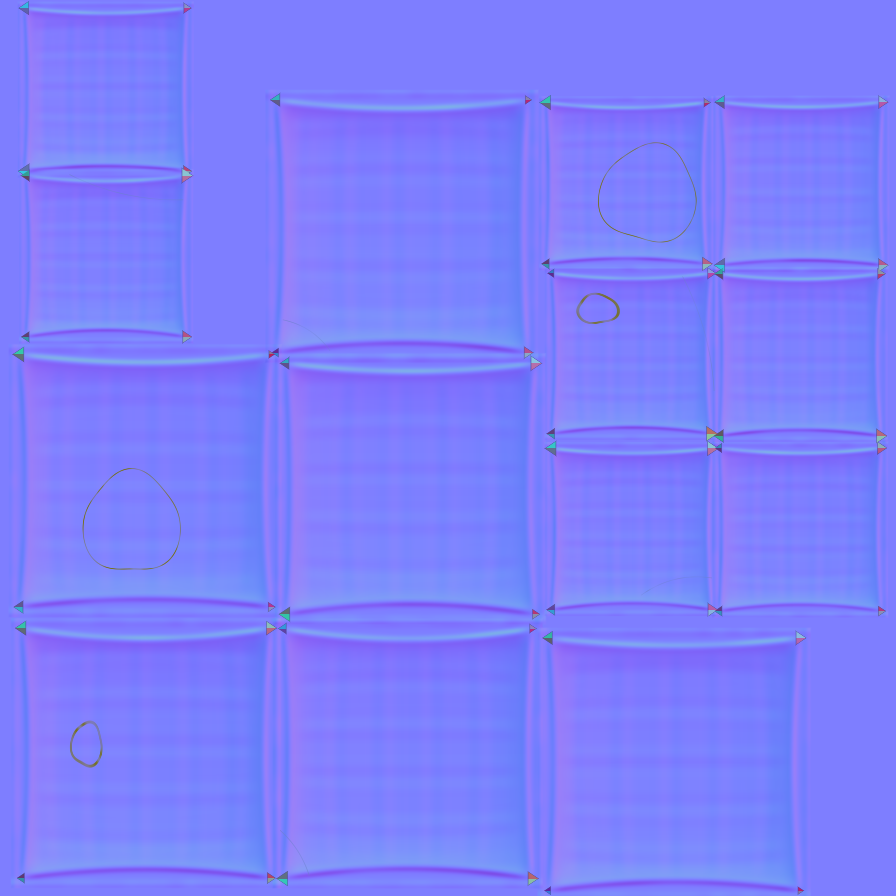
A Shadertoy shader for this texture map:

```glsl
#define SLOPE vec2(0.115, 0.125)
#define LIP vec2(0.085, 0.155)
#define BOW vec2(0.6, 1.0)
#define FALLOFF 1.7
#define FLANGE 1.25
#define RIPPLE 0.013
#define FLAT_NORMAL vec3(0.495, 0.495, 1.0)
#define OLIVE vec3(0.46, 0.44, 0.12)

// Cushions: centre x, centre y, half size, in hundredths of the canvas
const vec3 cushions[14] = vec3[14](
    vec3(11.8, 90.0, 9.1), vec3(11.85, 71.4, 9.0),
    vec3(44.85, 74.75, 14.1), vec3(16.2, 46.35, 14.1),
    vec3(45.8, 45.45, 14.0), vec3(16.3, 15.95, 13.95),
    vec3(45.5, 15.9, 13.95), vec3(75.25, 14.7, 14.1),
    vec3(69.9, 79.55, 9.0), vec3(89.45, 79.5, 9.1),
    vec3(70.45, 60.55, 8.95), vec3(89.3, 60.4, 9.05),
    vec3(70.5, 40.95, 9.0), vec3(89.3, 40.9, 9.1));

float hash(vec2 p) {
    p = fract(p * vec2(0.1237, 0.3571));
    p += dot(p, p.yx + 19.19);
    return fract((p.x + p.y) * p.x * 43.7);
}

float noise(float x, float seed) {
    float i = floor(x), f = fract(x);
    return mix(hash(vec2(i, seed)), hash(vec2(i + 1.0, seed)), f * f * (3.0 - 2.0 * f));
}

float bump(float x, float width) {
    x /= width;
    return exp(-x * x);
}

// Slope across one edge: outer fold, counter-facing lip, then the swelling cushion
float edgeSlope(float depth, float along, float seed, float slope, float lip, float bow) {
    bow *= 0.8 + 0.4 * hash(vec2(seed, 7.0));
    float e = depth - bow * max(1.0 - along * along, 0.0);
    float fade = 0.75 * exp(-max(e, 0.0) / FALLOFF) + 0.25 * exp(-max(e, 0.0) / 4.5);
    float swell = smoothstep(-0.1, 0.8, e) * fade;
    float taper = smoothstep(1.05, 0.85, abs(along));
    float fold = 0.045 * bump(depth + 0.4, 0.45) - 0.035 * bump(depth + 0.95, 0.3);
    lip *= 0.75 + 0.5 * noise(along * 3.0 + 9.0, seed);
    return (1.3 * slope * swell - lip * bump(e + 0.05, 0.36)) * taper + fold;
}

// Tangent-plane tilt of one cushion, with q relative to its centre
vec2 cushionTilt(vec2 q, float halfSize, float seed) {
    float scale = halfSize / 14.0;
    vec2 t = q / halfSize, side = sign(q);
    vec2 depth = (halfSize - abs(q)) / scale;
    float inset = min(depth.x, depth.y);
    float mask = smoothstep(-FLANGE, -FLANGE + 0.25, inset);
    float inside = smoothstep(0.5, 3.5, inset);

    vec2 tilt = -side * vec2(
        edgeSlope(depth.x, t.y, seed + side.x, SLOPE.x, LIP.x, BOW.x),
        edgeSlope(depth.y, t.x, seed + 5.0 + side.y, SLOPE.y, LIP.y, BOW.y));

    // Woven ripples in the filling, bending with the outline
    vec2 phase = 6.28 * vec2(hash(vec2(seed, 1.0)), hash(vec2(seed, 2.0)));
    vec2 weave = q / scale * (1.0 + 0.06 * t.yx * t.yx);
    vec2 wave = sin(weave * 1.75 + phase) + 0.6 * sin(weave * 2.9 + phase.yx);
    tilt += inside * (RIPPLE * wave + vec2(-0.003, 0.008));

    // Streaks smeared outward across the flange
    vec2 streak = vec2(noise(q.y * 0.6, seed), noise(q.x * 0.6, seed + 9.0)) - 0.4;
    vec2 outer = smoothstep(0.3, -0.5, depth);
    tilt += 0.035 * streak * outer;
    return tilt * mask;
}

// Distance to a closed crease with three soft corners
float loopDistance(vec2 p, vec2 centre, vec2 radius, float turn) {
    vec2 v = (p - centre) / radius;
    float a = atan(v.y, v.x);
    float r = 1.0 + 0.07 * sin(3.0 * a + turn) + 0.02 * sin(5.0 * a + turn * 2.0);
    return abs(length(v) - r) * min(radius.x, radius.y);
}

// Distance to a bent hair between two points
float hairDistance(vec2 p, vec2 a, vec2 b, float bend) {
    vec2 ab = b - a;
    float t = clamp(dot(p - a, ab) / dot(ab, ab), 0.0, 1.0);
    vec2 normal = normalize(vec2(-ab.y, ab.x));
    return length(p - a - ab * t - normal * bend * 4.0 * t * (1.0 - t));
}

void mainImage(out vec4 fragColor, in vec2 fragCoord) {
    vec2 p = 100.0 * fragCoord / iResolution.xy;
    float px = 100.0 / iResolution.y;
    vec2 tilt = vec2(0.0);
    vec4 knot = vec4(0.0);

    for (int i = 0; i < 14; i++) {
        vec3 c = cushions[i];
        float seed = float(i) * 3.7 + 1.0;
        vec2 q = p - c.xy;
        tilt += cushionTilt(q, c.z, seed);

        // Pinched triangular corner knots
        vec2 k = abs(q) - c.z, side = sign(q);
        float h = hash(side * 3.0 + seed + 11.0);
        float size = 0.4 + 0.4 * h;
        float wedge = max(abs(k.y) * 1.2 + k.x * 0.8, -k.x) - size * 0.7;
        float cover = smoothstep(px, -px, wedge);
        vec3 tint = vec3(0.45 + 0.2 * side.x, 0.25 + 0.4 * h, 0.75 - 0.4 * hash(side + seed));
        tint += 0.25 * sign(k.y) * vec3(-0.4, 0.8, 0.5);
        knot = mix(knot, vec4(tint, 1.0), cover);
    }

    vec3 color = FLAT_NORMAL + vec3(tilt, -2.5 * dot(tilt, tilt));
    color = mix(color, knot.rgb, 0.85 * knot.a);

    // Loose creases and stray hairs
    float crease = loopDistance(p, vec2(72.4, 78.3), vec2(5.4, 5.4), -2.36);
    crease = min(crease, loopDistance(p, vec2(14.7, 41.6), vec2(5.4, 5.6), 3.14));
    float thick = min(loopDistance(p, vec2(66.7, 65.5), vec2(2.25, 1.6), 2.5),
                      loopDistance(p, vec2(9.7, 16.9), vec2(1.7, 2.4), 4.2));
    float hair = hairDistance(p, vec2(7.8, 80.5), vec2(20.4, 77.7), -0.8);
    hair = min(hair, hairDistance(p, vec2(76.2, 69.1), vec2(79.7, 56.4), 0.7));
    hair = min(hair, hairDistance(p, vec2(31.6, 64.3), vec2(36.8, 60.9), 0.6));
    hair = min(hair, hairDistance(p, vec2(71.6, 33.6), vec2(79.4, 35.5), 0.8));
    hair = min(hair, hairDistance(p, vec2(31.3, 7.3), vec2(34.5, 2.3), 0.4));
    float wear = 0.3 + 0.7 * noise(p.x * 1.7 + p.y, 3.0);
    color = mix(color, OLIVE, wear * smoothstep(px, 0.0, crease));
    color = mix(color, OLIVE, wear * smoothstep(px, 0.0, thick - 0.06));
    color = mix(color, vec3(0.42, 0.5, 0.8), 0.6 * wear * smoothstep(px, 0.0, hair));
    fragColor = vec4(clamp(color, 0.0, 1.0), 1.0);
}
```
